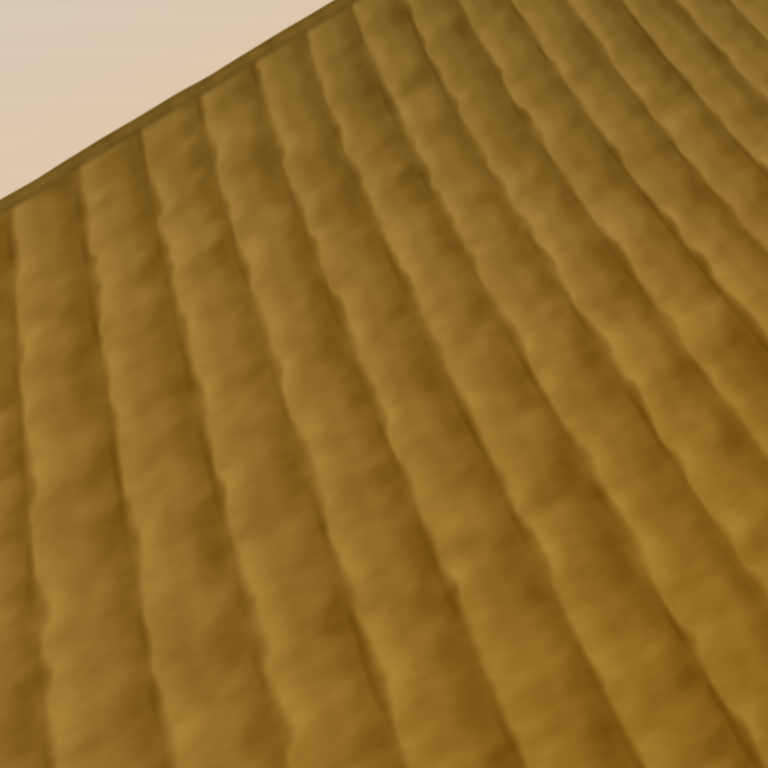
A WebGL 2 fragment shader for this texture:

```glsl
#version 300 es
precision highp float;
uniform vec2 u_resolution;
out vec4 outColor;

#define FAR_PITCH 0.0707     // channel width at the top of the canvas
#define PITCH_GROWTH 0.0837  // added channel width at the bottom
#define EDGE_HEIGHT 0.260    // depth of the cloth edge at the left side
#define EDGE_SLOPE 0.597
#define BINDING 0.019        // height of the bound hem
#define PUCKER 0.42          // strength of the creases beside the seams
#define CREASE 0.40          // strength of the broad cloth creases
#define WEAVE 0.06           // strength of the fine grain
#define SHADOW vec3(0.435, 0.300, 0.075)
#define LIGHT vec3(0.660, 0.506, 0.230)
#define HEM vec3(0.435, 0.325, 0.120)
#define WALL vec3(0.850, 0.785, 0.705)

float hash(vec2 p) {
  vec3 q = fract(vec3(p.xyx) * 0.1031);
  q += dot(q, q.yzx + 33.33);
  return fract((q.x + q.y) * q.z);
}

float noise(vec2 p) {
  vec2 cell = floor(p), f = fract(p);
  f = f * f * (3.0 - 2.0 * f);
  return mix(mix(hash(cell), hash(cell + vec2(1, 0)), f.x),
             mix(hash(cell + vec2(0, 1)), hash(cell + vec2(1, 1)), f.x), f.y);
}

float fbm(vec2 p) {
  float sum = 0.0, gain = 0.5;
  for (int i = 0; i < 3; i++) {
    sum += gain * noise(p);
    p = mat2(0.8, 0.6, -0.6, 0.8) * p * 2.03 + 17.0;
    gain *= 0.5;
  }
  return sum / 0.875;
}

// Seam number at a point; p.y grows downwards, toward the viewer.
float channel(vec2 p) {
  float bend = max(1.0 - p.y / 0.29, 0.0);
  float bow = p.y - 0.4;
  float origin = 0.0005 + 0.0586 * p.y + 0.026 * bend * bend + 0.036 * bow * bow;
  return (p.x - origin) / (FAR_PITCH + PITCH_GROWTH * p.y);
}

// Brightness across one padded channel, dark at both ends.
float padding(float g, float groove) {
  float body = 1.0 - 0.38 * smoothstep(0.13, 0.5, g)
             - 0.40 * smoothstep(0.55, 0.92, g);
  float stitch = smoothstep(0.0, 0.14, g) * smoothstep(1.0, 0.93, g);
  return mix(0.22 - groove, body, stitch);
}

vec3 quilt(vec2 p) {
  float wobble = 0.03 * (noise(p * 30.0) - 0.5);
  float n = channel(p) + wobble + 0.075;
  float id = floor(n), g = fract(n);

  // Depth coordinate that packs creases tighter in the distance.
  float along = 46.0 * log(1.0 + 1.18 * p.y) + 0.25 * p.x;
  vec2 slanted = vec2(g * 1.6 + id * 7.0, along + g * 2.4);
  float envelope = smoothstep(0.0, 0.12, g) * smoothstep(1.0, 0.86, g);

  // Puckers start at the stitching and push the shade line back and forth.
  float teeth = 0.7 * noise(slanted + 3.0) + 0.3 * noise(slanted * 2.1 + 9.0) - 0.5;
  float nearSeam = 0.35 + 0.65 * abs(2.0 * g - 1.0);
  float pucker = PUCKER * teeth * nearSeam * envelope;
  float bent = clamp(g - 0.22 * teeth * envelope, 0.0, 1.0);

  // The groove deepens and fades along each seam.
  float seamId = floor(n + 0.5);
  float groove = 0.5 * (noise(vec2(seamId * 5.0, along * 0.8)) - 0.35);

  // Creases run upward to the right across every channel.
  vec2 fold = vec2(p.x * 0.86 - p.y * 0.51, p.x * 0.51 + p.y * 0.86);
  float crease = CREASE * (fbm(fold * vec2(17.0, 38.0)) - 0.5);
  float grain = WEAVE * (fbm(fold * vec2(80.0, 150.0)) - 0.5);

  float level = 0.09 + 0.74 * padding(bent, groove) + pucker + crease + grain;
  vec3 color = mix(SHADOW, LIGHT, clamp(level, -0.1, 1.15));

  // Greyer and dimmer far away, warmer at the lower right.
  float distant = smoothstep(0.55, 0.0, p.y);
  float warm = smoothstep(0.9, 1.8, p.x + p.y);
  color *= 1.02 - 0.08 * distant;
  color += vec3(-0.006, 0.003, 0.012) * distant;
  return color + vec3(-0.004, -0.020, -0.034) * warm;
}

vec3 wall(vec2 p) {
  float bands = noise(vec2(p.x * 2.0, p.y * 90.0)) - 0.5;
  vec3 tint = vec3(0.022, -0.003, -0.030) * smoothstep(0.0, 0.26, p.y + 0.4 * p.x);
  return WALL + tint + 0.010 * bands;
}

void main() {
  vec2 p = gl_FragCoord.xy / u_resolution;
  p.y = 1.0 - p.y;

  float below = p.y + EDGE_SLOPE * p.x - EDGE_HEIGHT;
  below += 0.003 * (noise(vec2(p.x * 22.0, 4.0)) - 0.5);

  // Hem with a soft groove where it meets the channels.
  float hemLight = 0.92 + 0.14 * sin(3.14159 * clamp(below / BINDING, 0.0, 1.0));
  vec3 hem = HEM * (hemLight + 0.2 * (fbm(p * 60.0) - 0.5));
  vec3 color = mix(hem, quilt(p), smoothstep(BINDING - 0.005, BINDING + 0.007, below));

  color = mix(wall(p), color, smoothstep(-0.002, 0.003, below));
  outColor = vec4(color, 1.0);
}
```
